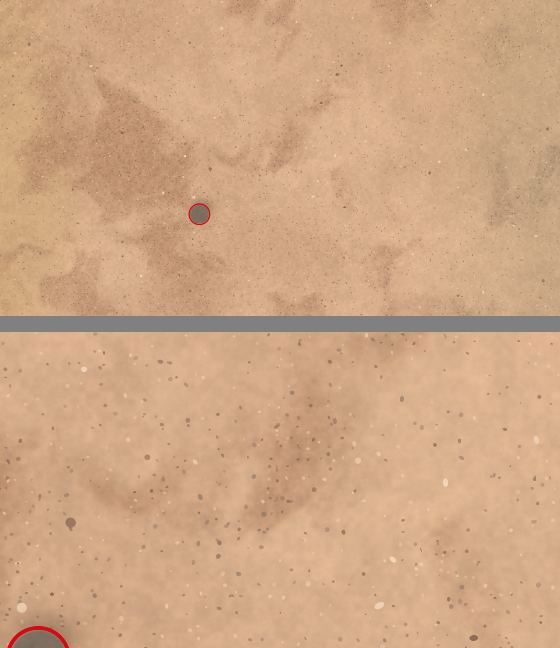
Top: the whole. Bottom: its middle third, enlarged.
Reproduce this texture procedurally as a Shadertoy shader.

```glsl
const vec3 PINK_SAND = vec3(0.828, 0.667, 0.532);
const vec3 PALE_SAND = vec3(0.862, 0.702, 0.562);
const vec3 YELLOW_SAND = vec3(0.815, 0.665, 0.490);
const vec3 GREY_SAND = vec3(0.770, 0.648, 0.515);
const vec3 BROWN_SOIL = vec3(0.690, 0.515, 0.390);
const vec3 DARK_GRAIN = vec3(0.47, 0.34, 0.27);
const vec3 GREY_GRAIN = vec3(0.54, 0.46, 0.42);
const vec3 PALE_GRAIN = vec3(0.96, 0.85, 0.74);
const vec3 STONE = vec3(0.49, 0.43, 0.37);
const vec3 RING_RED = vec3(0.83, 0.04, 0.08);

float hash(vec2 p) {
    vec3 q = fract(vec3(p.xyx) * 0.1031);
    q += dot(q, q.yzx + 33.33);
    return fract((q.x + q.y) * q.z);
}

float noise(vec2 p) {
    vec2 i = floor(p), f = fract(p);
    f = f * f * (3.0 - 2.0 * f);
    float low = mix(hash(i), hash(i + vec2(1, 0)), f.x);
    float high = mix(hash(i + vec2(0, 1)), hash(i + vec2(1, 1)), f.x);
    return mix(low, high, f.y);
}

float fbm(vec2 p, int octaves) {
    float sum = 0.0, amp = 0.5, total = 0.0;
    for (int i = 0; i < octaves; i++) {
        sum += amp * noise(p);
        total += amp;
        amp *= 0.55;
        p = mat2(1.6, 1.2, -1.2, 1.6) * p + 17.3;
    }
    return sum / total;
}

// Soft round patch, 1 at the centre
float patchMask(vec2 p, vec2 centre, vec2 size) {
    vec2 d = (p - centre) / size;
    return exp(-dot(d, d));
}

// Coverage of irregular grains, one at most in each grid cell
float grains(vec2 p, float cell, float radius, float density, float seed, float px) {
    vec2 id = floor(p / cell) + seed;
    vec2 jitter = vec2(hash(id + 3.1), hash(id + 7.7)) - 0.5;
    float size = radius * mix(0.5, 1.0, hash(id + 11.9));
    vec2 d = (fract(p / cell) - 0.5) * cell - jitter * (cell - 2.0 * radius);
    float angle = 6.2832 * hash(id + 19.3);
    d = mat2(cos(angle), sin(angle), -sin(angle), cos(angle)) * d;
    d.y *= mix(1.0, 1.7, hash(id + 23.5));
    float shape = 1.0 - smoothstep(-0.6 * px, 0.6 * px, length(d) - size);
    return shape * step(hash(id), density) * mix(0.45, 1.0, hash(id + 29.1));
}

// Broad sand tones, from yellow on the left to grey on the right
vec3 sandColour(vec2 p, float soil) {
    float drift = fbm(p * 2.3 + 4.0, 3) - 0.5;
    float yellow = 1.0 - smoothstep(0.0, 0.42, p.x + 0.5 * drift);
    yellow = max(yellow, 0.6 * patchMask(p, vec2(1.55, 1.0), vec2(0.45, 0.3)));
    float grey = smoothstep(1.25, 1.85, p.x + 0.7 * drift);
    vec3 colour = mix(PINK_SAND, PALE_SAND, smoothstep(0.42, 0.68, fbm(p * 4.5 + 31.0, 4)));
    colour = mix(colour, YELLOW_SAND, 0.85 * yellow);
    colour = mix(colour, GREY_SAND, 0.6 * grey);
    return mix(colour, mix(BROWN_SOIL, GREY_SAND * 0.87, grey), 0.62 * soil);
}

// Darker, coarser soil showing through the smooth sand
float soilMask(vec2 p) {
    vec2 warp = vec2(fbm(p * 5.0, 3), fbm(p * 5.0 + 40.0, 3)) - 0.5;
    float blotch = smoothstep(0.49, 0.75, fbm(p * 5.5 + 1.4 * warp + 9.0, 5));
    float shade = 0.65 * patchMask(p, vec2(0.62, 0.13), vec2(0.15, 0.22));
    shade += 0.40 * patchMask(p, vec2(0.40, 0.92), vec2(0.13, 0.10));
    shade += 0.35 * patchMask(p, vec2(0.40, 0.58), vec2(0.18, 0.16));
    shade += 0.25 * patchMask(p, vec2(1.02, 0.18), vec2(0.18, 0.16));
    return clamp(0.85 * blotch + shade * mix(0.7, 1.2, noise(p * 13.0)), 0.0, 1.0);
}

void mainImage(out vec4 fragColor, in vec2 fragCoord) {
    vec2 p = fragCoord / iResolution.y;
    float px = 1.0 / iResolution.y;
    float soil = soilMask(p);
    vec3 colour = sandColour(p, soil);

    // Fine sand texture
    colour *= 1.0 + 0.09 * (fbm(p * 130.0, 3) - 0.5) * (1.0 + soil);
    colour *= 1.0 + 0.06 * (fbm(p * 32.0 + 5.0, 2) - 0.5);

    // Scattered grains, thickest on the soil
    for (int i = 0; i < 3; i++) {
        float k = float(i);
        float cell = 0.011 + 0.005 * k;
        vec2 q = p + 0.37 * k;
        float dark = grains(q, cell, 0.0021 + 0.0006 * k, 0.07 + 0.30 * soil, 50.0 * k, px);
        float pale = grains(q + 0.21, cell, 0.0021 + 0.0004 * k, 0.055 + 0.06 * soil, 200.0 + 50.0 * k, px);
        vec3 darkTint = mix(DARK_GRAIN, GREY_GRAIN, hash(floor(q / cell)));
        colour = mix(colour, darkTint, 0.62 * dark);
        colour = mix(colour, PALE_GRAIN, 0.60 * pale);
    }
    colour = mix(colour, DARK_GRAIN, 0.8 * grains(p, 0.07, 0.0055, 0.10, 400.0, px));
    colour = mix(colour, PALE_GRAIN, 0.9 * grains(p, 0.06, 0.0055, 0.12, 500.0, px));

    // Round stone inside a thin red ring
    vec2 fromStone = p - vec2(0.631, 0.322);
    float dist = length(fromStone);
    float shadow = patchMask(fromStone, vec2(0.008, 0.022), vec2(0.036, 0.026));
    colour = mix(colour, DARK_GRAIN, 0.55 * shadow);
    vec3 stone = STONE * (0.93 + 0.16 * fbm(p * 90.0, 3));
    colour = mix(colour, stone, 1.0 - smoothstep(-0.004, 0.002, dist - 0.031));
    float ring = 1.0 - smoothstep(-0.5 * px, 0.5 * px, abs(dist - 0.0325) - 0.002);
    colour = mix(colour, RING_RED, ring);

    fragColor = vec4(colour, 1.0);
}
```
